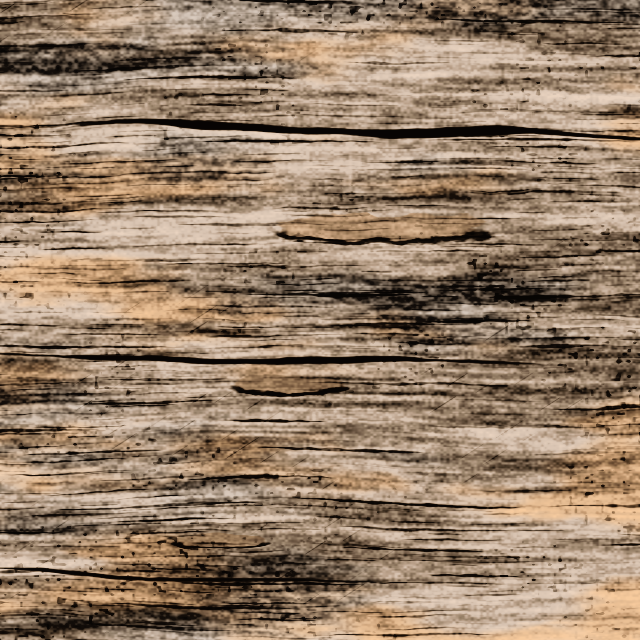
Write a Shadertoy shader that draws this texture.

```glsl
// Weathered wooden board with horizontal fibres, dark splits and torn chips.

float hash(vec2 p) {
    vec3 q = fract(p.xyx * 0.1031);
    q += dot(q, q.yzx + 33.33);
    return fract((q.x + q.y) * q.z);
}

float noise(vec2 p) {
    vec2 i = floor(p), f = fract(p);
    f = f * f * (3.0 - 2.0 * f);
    return mix(mix(hash(i), hash(i + vec2(1, 0)), f.x),
               mix(hash(i + vec2(0, 1)), hash(i + vec2(1, 1)), f.x), f.y);
}

float fbm(vec2 p) {
    float sum = 0.0, weight = 0.5;
    for (int i = 0; i < 4; i++) {
        sum += weight * noise(p);
        p = p * 2.03 + 17.3;
        weight *= 0.5;
    }
    return sum / 0.9375;
}

// Stretched noise whose rows slide independently, with unit deviation
float fibreRow(float x, float row) {
    return noise(vec2(x + 31.0 * hash(vec2(row, 7.0)), row + 0.0));
}

float fibre(vec2 p) {
    float row = floor(p.y), f = fract(p.y);
    float n = mix(fibreRow(p.x, row), fibreRow(p.x, row + 1.0), f * f * (3.0 - 2.0 * f));
    return (n - 0.5) * 4.6;
}

// Horizontal slit with tapered ends
float slit(vec2 d, float halfLength, float thickness, float soft) {
    float taper = 1.0 - pow(d.x / halfLength, 2.0);
    float gap = abs(d.y) - thickness * max(taper, 0.0);
    return smoothstep(soft, -soft, gap) * smoothstep(0.0, 0.3, taper);
}

// One randomly sized slit in each cell of a staggered grid
float splits(vec2 p, vec2 cells, float thickness, float soft) {
    float row = floor(p.y * cells.y);
    float shift = 9.0 * hash(vec2(row, cells.y));
    vec2 id = vec2(floor(p.x * cells.x + shift), row);
    float a = hash(id + 3.7), b = hash(id + 51.3), c = hash(id + 97.1);
    vec2 centre = vec2(id.x + 0.5 - shift, row + 0.5 + 0.7 * (a - 0.5)) / cells;
    float ragged = thickness * (0.4 + 1.1 * noise(p * vec2(70, 20) + id));
    return slit(p - centre, (0.2 + 0.3 * b) / cells.x, ragged, soft) * smoothstep(0.1, 0.8, c);
}

// Piecewise gradient from crack black to bleached wood
vec3 woodColour(float tone) {
    vec3 shades[6] = vec3[6](vec3(0.08, 0.05, 0.03), vec3(0.30, 0.23, 0.16),
                             vec3(0.46, 0.37, 0.29), vec3(0.60, 0.51, 0.41),
                             vec3(0.73, 0.63, 0.54), vec3(0.84, 0.76, 0.69));
    float stops[6] = float[6](-1.88, -1.17, -0.6, -0.04, 0.57, 1.37);
    vec3 colour = shades[0] * mix(0.35, 1.0, smoothstep(-3.2, -1.88, tone));
    for (int i = 1; i < 6; i++) {
        float t = (tone - stops[i - 1]) / (stops[i] - stops[i - 1]);
        colour = mix(colour, shades[i], clamp(t, 0.0, 1.0));
    }
    return colour * (1.0 + 0.06 * clamp(tone - 1.37, 0.0, 1.5));
}

void mainImage(out vec4 fragColor, in vec2 fragCoord) {
    vec2 uv = fragCoord / iResolution.xy;
    float soft = 0.8 / iResolution.y;

    // Gentle waviness of the grain
    vec2 p = uv;
    p.y += 0.022 * (noise(uv * vec2(2.5, 4.0)) - 0.5);
    p.y += 0.005 * (noise(uv * vec2(13, 30)) - 0.5);
    p.y += 0.0016 * (noise(uv * vec2(60, 90)) - 0.5);

    // Fibres and fine grain
    float tone = 0.42 + 0.27 * fibre(p * vec2(1.6, 7.0)) + 0.36 * fibre(p * vec2(3, 32));
    tone += 0.46 * fibre(p * vec2(5, 92)) + 0.38 * fibre(p * vec2(10, 205));
    tone += 1.3 * (noise(uv * vec2(210, 290)) - 0.5);
    tone += 1.3 * (noise(p * vec2(55, 150) + 9.0) - 0.5);

    // Grey stains and scattered pits
    float stain = smoothstep(0.54, 0.72, fbm(p * vec2(2.6, 11) + 4.0));
    tone -= stain * (0.3 + 1.5 * noise(uv * vec2(110, 180) + 40.0));
    float pitted = smoothstep(0.42, 0.65, fbm(uv * vec2(5, 9) + 70.0));
    tone -= 1.7 * pitted * smoothstep(0.74, 0.9, noise(uv * vec2(120, 170) + 5.0));

    // Small splits, clustered in bands
    float cluster = smoothstep(0.36, 0.6, fbm(p * vec2(1.8, 8) + 23.0));
    tone -= 2.6 * splits(p, vec2(2.6, 25), 0.0021, soft);
    tone -= 2.2 * splits(p, vec2(4.5, 57), 0.0013, soft) * mix(0.3, 1.0, cluster);
    tone -= 1.9 * splits(p, vec2(8, 104), 0.0009, soft) * mix(0.15, 1.0, cluster);

    // Sparse slanted scratches
    vec2 slanted = mat2(0.84, -0.54, 0.54, 0.84) * uv;
    float scratched = smoothstep(0.52, 0.64, fbm(uv * vec2(4, 6) + 90.0));
    tone -= 1.1 * scratched * splits(slanted, vec2(14, 36), 0.0008, soft);

    // Torn chips with a shadowed lower edge
    float warmth = smoothstep(0.5, 0.72, fbm(p * vec2(4, 14) + 55.0));
    for (int i = 0; i < 3; i++) {
        float k = float(i);
        vec2 q = (uv - vec2(0.6 - 0.13 * k, 0.645 - 0.245 * k)) / (vec2(0.14, 0.022) / (1.0 + 0.5 * k));
        float edge = length(q) + 1.2 * (fbm(uv * vec2(18, 45) + k) - 0.5);
        float chip = smoothstep(1.05, 0.9, edge);
        tone = mix(tone, 0.65 * tone - 0.3, chip);
        tone -= 3.2 * smoothstep(0.24, 0.06, abs(edge - 1.0)) * smoothstep(0.0, -0.6, q.y);
        warmth = max(warmth, 0.7 * chip);
    }

    // Long open cracks with a bleached lower lip
    for (int i = 0; i < 3; i++) {
        float k = float(i);
        vec2 d = p - vec2(0.22 + 0.19 * k, 0.1 + 0.347 * k);
        d.y += 0.018 * d.x + 0.014 * (noise(vec2(uv.x * 5.0, k + 60.0)) - 0.5);
        float reach = 0.4 + 0.06 * k;
        float width = (0.0025 + 0.0018 * k) * (0.5 + noise(vec2(uv.x * 13.0, k)));
        tone += 0.6 * slit(d + vec2(0, 0.01), reach, 0.008, 0.006);
        tone = mix(tone, -3.2, slit(d, reach, width, soft + 0.0006));
    }

    // Warm and grey tints
    vec3 colour = woodColour(tone);
    colour *= mix(vec3(1), vec3(1.06, 0.96, 0.82), warmth);
    float grey = dot(colour, vec3(0.3, 0.59, 0.11));
    colour = mix(colour, vec3(grey), 0.3 * stain);
    fragColor = vec4(colour, 1.0);
}
```
